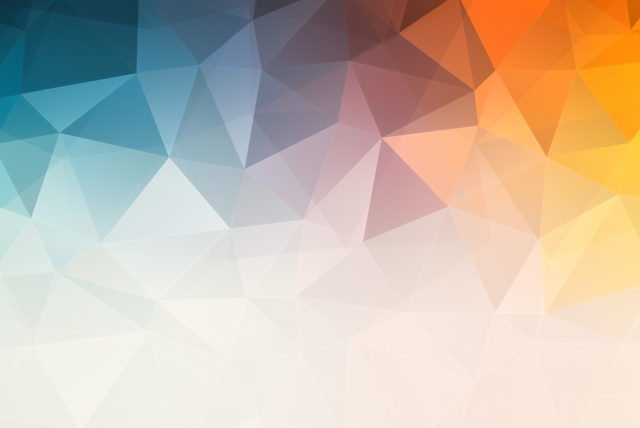
This background is drawn by a Shadertoy shader. Its source:

```glsl
// Low-poly wash: teal, plum and orange facets fading down to warm white.
// A jittered triangular lattice is split into facets; each takes its tint
// from a smooth colour field, with its own tone and a slanted gradient.

#define CELLS 5.3        // lattice rows per canvas height
#define JITTER 0.38      // vertex displacement in cells
#define OVERLAY 0.20     // opacity of the larger second mesh
#define TONE_TOP 0.17    // facet contrast at the top
#define TONE_BASE 0.010  // facet contrast at the bottom
#define FOLLOW 0.45      // 0: flat facets, 1: smooth colour field
#define TINT_SHIFT vec2(0.06, 0.11)
#define EDGE_LIGHT 0.018

const float ROW = 0.866;  // lattice row height relative to its spacing

// Horizontal colour ramps, from the upper edge downwards
const vec3 NIGHT[6] = vec3[6](vec3(.05,.20,.26), vec3(.08,.26,.34), vec3(.25,.28,.35),
                              vec3(.40,.22,.20), vec3(.90,.37,.09), vec3(.97,.46,.01));
const vec3 DEEP[6] = vec3[6](vec3(.02,.43,.53), vec3(.20,.51,.62), vec3(.38,.47,.58),
                             vec3(.66,.40,.40), vec3(.98,.54,.24), vec3(1.0,.62,.05));
const vec3 SOFT[6] = vec3[6](vec3(.46,.73,.76), vec3(.50,.72,.77), vec3(.67,.71,.77),
                             vec3(.82,.60,.62), vec3(1.0,.73,.47), vec3(1.0,.79,.23));
const vec3 PALE[6] = vec3[6](vec3(.78,.88,.86), vec3(.81,.87,.87), vec3(.84,.84,.85),
                             vec3(.91,.81,.80), vec3(.98,.84,.74), vec3(1.0,.84,.47));
const vec3 CREAM[6] = vec3[6](vec3(.92,.93,.90), vec3(.95,.95,.92), vec3(.95,.94,.91),
                              vec3(.96,.91,.88), vec3(.98,.90,.86), vec3(.98,.91,.85));

vec3 ramp(vec3 stops[6], float x) {
    vec3 col = stops[0];
    for (int i = 1; i < 6; i++)
        col = mix(col, stops[i], clamp(x * 5.0 - float(i - 1), 0.0, 1.0));
    return col;
}

// uv.y is the depth below the upper edge
vec3 colourField(vec2 uv) {
    vec3 col = mix(ramp(NIGHT, uv.x), ramp(DEEP, uv.x), smoothstep(0.0, 0.20, uv.y));
    col = mix(col, ramp(SOFT, uv.x), smoothstep(0.19, 0.36, uv.y));
    col = mix(col, ramp(PALE, uv.x), smoothstep(0.35, 0.52, uv.y));
    return mix(col, ramp(CREAM, uv.x), smoothstep(0.50, 0.76, uv.y));
}

vec2 hash2(vec2 p) {
    vec3 q = fract(vec3(p.xyx) * vec3(0.1031, 0.1030, 0.0973));
    q += dot(q, q.yzx + 33.33);
    return fract((q.xx + q.yz) * q.zy);
}

vec2 vertex(vec2 id, float seed) {
    vec2 shift = (hash2(id + seed) - 0.5) * 2.0 * JITTER;
    return vec2(id.x + 0.5 * id.y, id.y * ROW) + shift * vec2(1.0, ROW);
}

float cross2(vec2 a, vec2 b) { return a.x * b.y - a.y * b.x; }

// Signed distance to an edge, positive on the inner side
float edgeDistance(vec2 p, vec2 a, vec2 b, float winding) {
    return winding * cross2(b - a, p - a) / max(length(b - a), 1e-4);
}

// Premultiplied facet colour in rgb, coverage in a
vec4 facet(vec2 p, vec2 a, vec2 b, vec2 c, float cells, float pixel) {
    float winding = sign(cross2(b - a, c - a));
    float d = min(edgeDistance(p, a, b, winding),
              min(edgeDistance(p, b, c, winding), edgeDistance(p, c, a, winding)));
    float cover = clamp(d / pixel + 0.5, 0.0, 1.0);
    if (cover <= 0.0) return vec4(0.0);

    vec2 centre = (a + b + c) / 3.0;
    vec2 rnd = hash2(floor(centre * 64.0) + 7.0);
    vec2 uv = mix(centre, p, FOLLOW) / cells;
    uv.x *= iResolution.y / iResolution.x;
    uv.y = 1.0 - uv.y;
    float contrast = mix(TONE_TOP, TONE_BASE, smoothstep(0.0, 0.85, uv.y));
    vec3 col = colourField(clamp(uv + (rnd - 0.5) * TINT_SHIFT, 0.0, 1.0));

    float angle = 6.2832 * rnd.y;
    float slope = dot(p - centre, vec2(cos(angle), sin(angle)));
    col *= 1.0 + contrast * (2.0 * rnd.x - 1.0 + 0.8 * slope);
    col += EDGE_LIGHT * exp(-max(d, 0.0) * 90.0);
    return vec4(col, 1.0) * cover;
}

vec3 mesh(vec2 p, float cells, float seed) {
    float pixel = 1.2 * cells / iResolution.y;
    p *= cells;
    float row = p.y / ROW;
    vec2 base = floor(vec2(p.x - 0.5 * row, row));
    vec4 sum = vec4(0.0);
    for (int j = -1; j <= 1; j++)
    for (int i = -1; i <= 1; i++) {
        vec2 id = base + vec2(i, j);
        vec2 a = vertex(id, seed), b = vertex(id + vec2(1, 0), seed);
        vec2 c = vertex(id + vec2(1, 1), seed), d = vertex(id + vec2(0, 1), seed);
        // Split each quad along its shorter diagonal
        if (distance(a, c) < distance(b, d))
            sum += facet(p, a, b, c, cells, pixel) + facet(p, a, c, d, cells, pixel);
        else
            sum += facet(p, a, b, d, cells, pixel) + facet(p, b, c, d, cells, pixel);
    }
    return sum.rgb / max(sum.a, 1e-3);
}

void mainImage(out vec4 fragColor, in vec2 fragCoord) {
    vec2 p = fragCoord / iResolution.y;
    vec3 col = mix(mesh(p, CELLS, 41.0), mesh(p, CELLS * 0.7, 83.0), OVERLAY);
    fragColor = vec4(clamp(col, 0.0, 1.0), 1.0);
}
```
